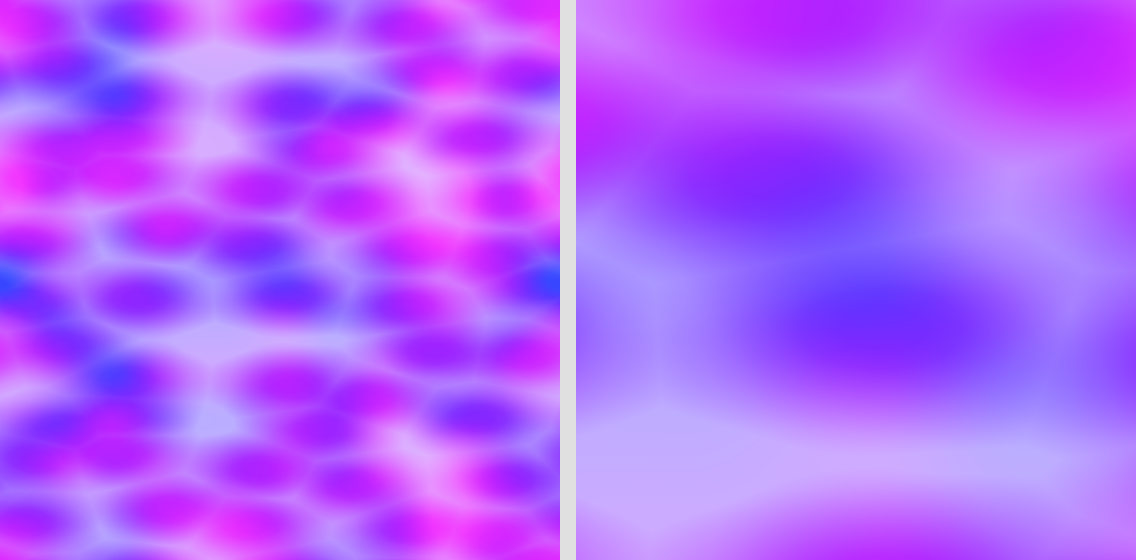
Left, the full canvas; right, a detail of the centre.
A Shadertoy shader for this texture:

```glsl
// Tileable neon clouds: soft, flattened cells lit over drifting blue, violet and magenta.

const vec3 BLUE = vec3(0.22, 0.28, 1.0);
const vec3 VIOLET = vec3(0.64, 0.04, 1.0);
const vec3 MAGENTA = vec3(0.95, 0.20, 1.0);
const vec3 GLOW = vec3(0.86, 1.0, 1.0);

const vec2 CELL_COUNT = vec2(5.0, 10.0);  // cells across the canvas
const vec2 CELL_PERIOD = vec2(5.0);       // cells before the pattern repeats
const float CELL_JITTER = 0.92;
const float CORE_RADIUS = 0.24;           // flat dark core of each cell
const float ORBIT_RADIUS = 0.25;          // reach of the soft copies
const float ORBIT_CORE = 0.18;            // flat core of each soft copy
const int PHASES = 8;                     // soft copies along each orbit
const float CRISPNESS = 0.42;             // share of the sharp cells
const float GLOW_START = 0.26;
const float GLOW_GAIN = 1.3;

const vec2 HUE_COUNT = vec2(5.0, 6.0);    // hue blobs across the canvas
const float HUE_DETAIL = 0.33;
const float HUE_CONTRAST = 1.35;
const float HUE_CENTER = 0.57;
const float TAU = 6.2831853;

float hash(vec2 p) {
    return fract(sin(dot(p, vec2(127.1, 311.7))) * 43758.5453);
}

// Value noise that wraps after a whole number of lattice steps
float wrappedNoise(vec2 p, vec2 period, float seed) {
    vec2 cell = floor(p);
    vec2 f = fract(p);
    f = f * f * (3.0 - 2.0 * f);
    vec2 lo = mod(cell, period);
    vec2 hi = mod(cell + 1.0, period);
    float bottom = mix(hash(lo + seed), hash(vec2(hi.x, lo.y) + seed), f.x);
    float top = mix(hash(vec2(lo.x, hi.y) + seed), hash(hi + seed), f.x);
    return mix(bottom, top, f.y);
}

// Cell distance: sharp ridges blended with copies whose points orbit their homes
float layeredCells(vec2 p) {
    vec2 cell = floor(p);
    vec2 f = fract(p);
    float sharp = 8.0;
    float nearest[PHASES];
    for (int i = 0; i < PHASES; i++) nearest[i] = 8.0;

    for (int y = -1; y <= 1; y++) {
        for (int x = -1; x <= 1; x++) {
            vec2 offset = vec2(x, y);
            vec2 id = mod(cell + offset, CELL_PERIOD);
            vec2 jitter = vec2(hash(id + 3.0), hash(id + 17.0)) - 0.5;
            vec2 home = offset + 0.5 + CELL_JITTER * jitter - f;
            float start = TAU * hash(id + 41.0);
            sharp = min(sharp, length(home));
            for (int i = 0; i < PHASES; i++) {
                float angle = start + TAU * float(i) / float(PHASES);
                vec2 toPoint = home + ORBIT_RADIUS * vec2(cos(angle), sin(angle));
                nearest[i] = min(nearest[i], length(toPoint));
            }
        }
    }

    float soft = 0.0;
    for (int i = 0; i < PHASES; i++) soft += max(nearest[i], ORBIT_CORE);
    return mix(soft / float(PHASES), max(sharp, CORE_RADIUS), CRISPNESS);
}

// Smooth curve through the three hues
vec3 palette(float h) {
    return mix(mix(BLUE, VIOLET, h), mix(VIOLET, MAGENTA, h), h);
}

void mainImage(out vec4 fragColor, in vec2 fragCoord) {
    vec2 uv = fragCoord / iResolution.xy;

    // Broad hue drift with a little finer variation
    float broad = wrappedNoise(uv * HUE_COUNT, HUE_COUNT, 11.0);
    float fine = wrappedNoise(uv * HUE_COUNT * 2.0, HUE_COUNT * 2.0, 29.0);
    float hue = mix(broad, fine, HUE_DETAIL);
    hue = clamp((hue - 0.5) * HUE_CONTRAST + HUE_CENTER, 0.0, 1.0);

    // Pale light gathers between the cells
    float glow = clamp((layeredCells(uv * CELL_COUNT) - GLOW_START) * GLOW_GAIN, 0.0, 0.62);

    fragColor = vec4(mix(palette(hue), GLOW, glow), 1.0);
}
```
